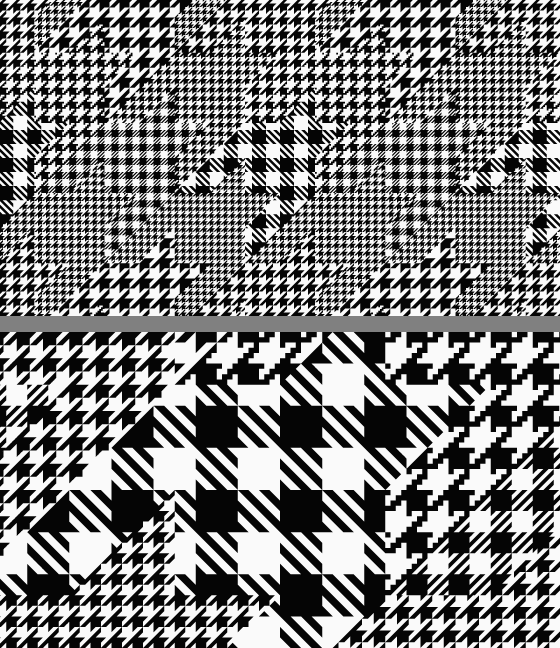
Top, the full canvas; bottom, a detail of the centre.
Write a Shadertoy shader that draws this pattern.

```glsl
const vec3 INK = vec3(0.02);
const vec3 PAPER = vec3(0.98);
const float PERIOD = 8.0 / 9.0;   // full repeat, in canvas heights
const float CELLS = 4.0;          // large check cells per repeat
const int SAMPLES = 4;            // antialiasing grid, per axis

// Fill of each large tooth: checks per repeat, stripes per check,
// lean of the stripes, stair steps per check pair (0 = smooth)
const vec4 FILLS[8] = vec4[8](
    vec4(10.0, 2.0, -1.0, 0.0), vec4(20.0, 2.0, 1.0, 0.0),
    vec4(36.0, 1.0, 1.0, 0.0),  vec4(40.0, 1.0, 1.0, 0.0),
    vec4(20.0, 1.0, 1.0, 0.0),  vec4(14.0, 1.0, 1.0, 0.0),
    vec4(20.0, 1.0, 1.0, 8.0),  vec4(32.0, 1.0, 1.0, 0.0));

// Large cell whose tooth covers this point; striped cells are
// shared by diagonal bands among their four neighbours
ivec2 toothOwner(vec2 p) {
    vec2 u = p * CELLS + 0.5;
    ivec2 cell = ivec2(floor(u));
    if (((cell.x + cell.y) & 1) == 0) return cell;
    vec2 f = fract(u);
    float band = f.x + f.y;
    if (band < 0.5) return cell + ivec2(-1, 0);
    if (band < 1.0) return cell + ivec2(0, -1);
    if (band < 1.5) return cell + ivec2(1, 0);
    return cell + ivec2(0, 1);
}

// Small houndstooth: 1 on ink, 0 on paper
float houndstooth(vec2 p, vec4 fill) {
    vec2 w = p * fill.x;
    if (fill.w > 0.0) w = (floor(w * fill.w) + 0.5) / fill.w;
    vec2 f = fract(w);
    bvec2 dark = lessThan(f, vec2(0.5));
    if (dark.x == dark.y) return float(dark.x);
    float stripe = fract((f.x + fill.z * f.y) * 2.0 * fill.y);
    return 1.0 - step(0.5, stripe);
}

float inkAt(vec2 p) {
    ivec2 id = toothOwner(p) & 3;
    return houndstooth(p, FILLS[id.y * 2 + id.x / 2]);
}

void mainImage(out vec4 fragColor, in vec2 fragCoord) {
    float coverage = 0.0;
    for (int j = 0; j < SAMPLES; j++) {
        for (int i = 0; i < SAMPLES; i++) {
            vec2 jitter = (vec2(i, j) + 0.5) / float(SAMPLES) - 0.5;
            // Centred repeat units, y pointing down
            vec2 p = (fragCoord + jitter - 0.5 * iResolution.xy) / iResolution.y;
            coverage += inkAt(vec2(p.x, -p.y) / PERIOD);
        }
    }
    coverage /= float(SAMPLES * SAMPLES);
    fragColor = vec4(mix(PAPER, INK, coverage), 1.0);
}
```
